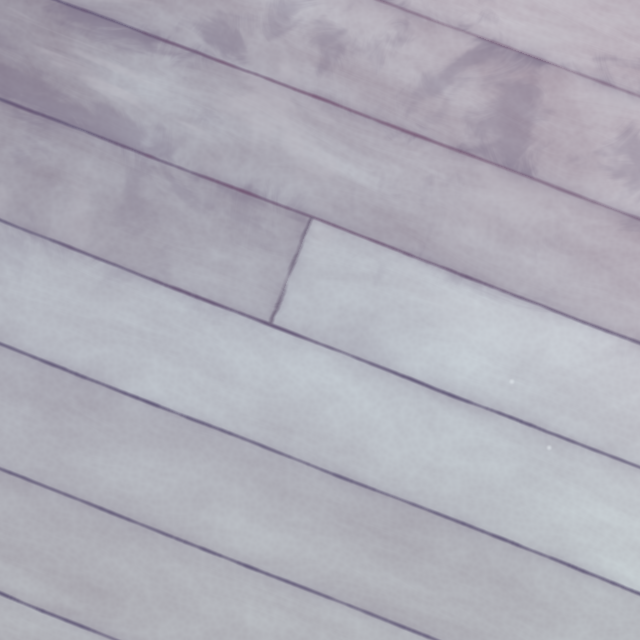
A Shadertoy shader for this texture:

```glsl
const float SLOPE = 0.372;         // fall of the seams from left to right
const float FAN = 0.0045;          // extra slope per plank
const float PITCH = 0.1924;        // vertical plank spacing at the left edge
const float FIRST_SEAM = -0.2264;  // depth of seam zero below the top
const float BEND = 0.005;          // perspective change of the spacing
const float PLANK_WIDTH = 0.18;
const float BOARD_LENGTH = 12.0;
const float JOINT_ROW = 2.0;
const float JOINT_POS = 0.618;
const float JOINT_STAGGER = 1.7;
const float SEAM_WIDTH = 0.0016;
const float SEAM_BLUR = 0.0032;
const float HALO_WIDTH = 0.010;
const float SPECK_CELLS = 11.0;
const float SPECK_CHANCE = 0.04;

const vec3 DARK_WOOD = vec3(0.612, 0.592, 0.642);
const vec3 PALE_WOOD = vec3(0.748, 0.772, 0.802);
const vec3 SEAM_BLUE = vec3(0.36, 0.33, 0.45);
const vec3 SEAM_PLUM = vec3(0.45, 0.33, 0.44);
const vec3 STAIN = vec3(0.49, 0.45, 0.54);
const vec3 SCUFF = vec3(0.76, 0.75, 0.78);
const vec3 BLUSH = vec3(0.035, -0.008, -0.006);
const vec3 SPECK = vec3(0.86, 0.88, 0.90);

// Paleness of each plank from the top down
const float ROW_TONE[8] = float[8](0.62, 0.52, 0.46, 0.90, 0.84, 0.58, 0.70, 0.70);
const float BOARD_CONTRAST = 0.46;

vec2 hash2(vec2 p) {
    vec3 q = fract(p.xyx * vec3(0.1031, 0.1030, 0.0973));
    q += dot(q, q.yzx + 33.33);
    return fract((q.xx + q.yz) * q.zy);
}

// Layered, warped sines, roughly -0.8 to 0.8
float waves(vec2 p) {
    float sum = 0.0, amp = 0.5;
    for (int i = 0; i < 6; i++) {
        p = mat2(1.36, 1.02, -1.02, 1.36) * p + 1.7;
        p += 0.7 * sin(p.yx * 0.8);
        sum += amp * sin(p.x) * sin(p.y);
        amp *= 0.7;
    }
    return sum;
}

// Distance to the nearest scattered point
float cells(vec2 p) {
    vec2 id = floor(p);
    float nearest = 2.0;
    for (int y = -1; y <= 1; y++)
        for (int x = -1; x <= 1; x++) {
            vec2 cell = id + vec2(x, y);
            nearest = min(nearest, length(cell + hash2(cell) - p));
        }
    return nearest;
}

float line(float dist, float width, float blur) {
    return 1.0 - smoothstep(max(width - blur, 0.0), width + blur, dist);
}

void mainImage(out vec4 fragColor, in vec2 fragCoord) {
    vec2 uv = fragCoord / iResolution.y;
    float blur = max(SEAM_BLUR, 1.0 / iResolution.y);
    float depth = 1.0 - uv.y;

    // Plank coordinates: across the seams, and along them
    float across = (depth - FIRST_SEAM - SLOPE * uv.x) / (PITCH + FAN * uv.x);
    across += BEND * (across - 1.0) * (6.0 - across);
    across += 0.008 * waves(uv * 4.0);
    float along = uv.x + 0.385 * depth;
    float row = floor(across);
    float fromJoint = along - JOINT_POS + JOINT_STAGGER * abs(row - JOINT_ROW);
    float board = floor(fromJoint / BOARD_LENGTH);
    vec2 wood = vec2(along, across * PLANK_WIDTH) + hash2(vec2(row, board) + 9.0) * 7.0;

    // Plank tone, grain and blotches
    float worn = smoothstep(0.40, 0.95, uv.y + 0.1 * uv.x);
    float tone = ROW_TONE[int(clamp(row + 1.0, 0.0, 7.0))];
    tone -= BOARD_CONTRAST * mod(abs(board), 2.0);
    tone += 0.26 * (uv.x - 0.5) - 0.30 * smoothstep(0.5, 0.0, uv.x) * worn;
    float blotch = waves(wood * vec2(3.0, 7.0));
    float grain = waves(wood * vec2(7.0, 26.0));
    float mottle = cells(uv * 95.0) - 0.5;
    tone += blotch * mix(0.22, 0.36, worn) + grain * mix(0.11, 0.20, worn) + mottle * 0.13;
    vec3 color = mix(DARK_WOOD, PALE_WOOD, tone);
    color += BLUSH * smoothstep(1.0, 1.9, uv.x + uv.y);
    color += vec3(0.004, 0.003, -0.010) * (1.0 - smoothstep(0.0, 0.5, uv.y));

    // Scuffs and stains on the worn planks, gathering beside the seams
    float seamDist = abs(across - round(across)) * PLANK_WIDTH;
    float jointDist = abs(fromJoint + 0.004 * waves(uv * 14.0)) / 1.07;
    float nearSeam = exp(-seamDist / 0.025);
    float patches = waves(wood * vec2(5.0, 9.0) + 3.0);
    float grime = waves(uv * 17.0);
    color = mix(color, SCUFF, 0.45 * worn * smoothstep(0.1, 0.7, -patches));
    float soak = smoothstep(0.1, 0.8, patches + 0.35 * grime);
    color = mix(color, STAIN, soak * worn * (0.35 + 0.30 * nearSeam));

    // Soft seams and butt joints, fading in and out along their length
    vec2 track = vec2(along * 13.0, round(across) * 4.0);
    float uneven = clamp(0.5 + 0.8 * waves(track), 0.0, 1.0);
    float broken = clamp(0.6 + 0.8 * grime, 0.0, 1.0);
    float halo = exp(-min(seamDist, jointDist) / HALO_WIDTH);
    color = mix(color, STAIN, halo * (0.14 + 0.36 * broken * mix(0.5, 1.0, worn)));
    float plum = smoothstep(0.35, 0.8, uv.y) * smoothstep(0.1, 0.7, uv.x + 0.3 * uneven);
    vec3 seamColor = mix(SEAM_BLUE, SEAM_PLUM, plum);
    float seam = line(seamDist, SEAM_WIDTH * (0.7 + 0.7 * uneven), blur);
    float faded = 1.0 - 0.5 * smoothstep(1.2, 1.75, uv.x + uv.y);
    color = mix(color, seamColor, seam * faded * (0.48 + 0.38 * uneven));
    float joint = line(jointDist, SEAM_WIDTH * 1.2, blur * 1.4);
    color = mix(color, STAIN * 0.92, joint * (0.25 + 0.60 * broken));

    // Sparse pale specks on the lower planks
    vec2 cell = floor(uv * SPECK_CELLS);
    vec2 spot = 0.2 + 0.6 * hash2(cell + 53.0);
    float speckDist = length(fract(uv * SPECK_CELLS) - spot) / SPECK_CELLS;
    float present = step(hash2(cell + 19.0).x, SPECK_CHANCE) * step(uv.y, 0.42);
    color = mix(color, SPECK, 0.75 * present * line(speckDist, 0.003, 0.003));

    fragColor = vec4(color, 1.0);
}
```
